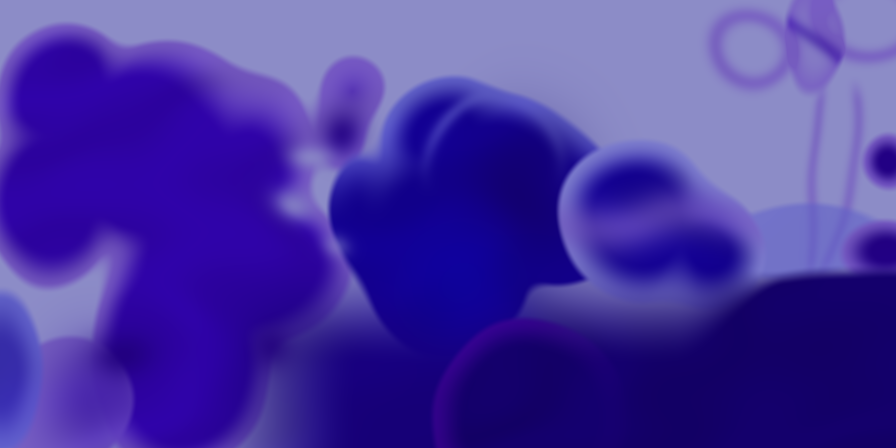
A WebGL 1 fragment shader for this background:

```glsl
precision highp float;
// Billowing violet and blue ink clouds drifting through pale lavender water.
// Smoothly joined ellipses, bent by layered sines, form each cloud; depth inside
// the outline shades it from a pale rim to a dark body, then soft glows are added.
uniform vec2 u_resolution;

const vec3 WATER = vec3(0.55, 0.55, 0.78);
const vec3 LILAC = vec3(0.45, 0.34, 0.75);
const vec3 VIOLET = vec3(0.18, 0.01, 0.64);
const vec3 PLUM = vec3(0.13, 0.0, 0.50);
const vec3 BLUE = vec3(0.07, 0.0, 0.56);
const vec3 SKY_RIM = vec3(0.38, 0.38, 0.79);
const vec3 NIGHT = vec3(0.075, 0.0, 0.41);
const float JOIN = 0.045;    // softness of joined puffs
const float EDGE = 0.009;    // softness of outlines
const float WARP = 0.007;    // bending of outlines
const float FOLDS = 0.035;   // strength of silky shading

// Approximate distance to an ellipse
float puff(vec2 p, vec2 c, vec2 r) {
  return (length((p - c) / r) - 1.0) * min(r.x, r.y);
}

// Smooth union
float join(float a, float b) {
  float h = max(JOIN - abs(a - b), 0.0) / JOIN;
  return min(a, b) - h * h * JOIN * 0.25;
}

float cover(float d) {
  return 1.0 - smoothstep(-EDGE, EDGE, d);
}

// Lay a cloud over a colour, pale at the outline and dense at the given depth
vec3 ink(vec3 under, float d, vec3 rim, vec3 body, float depth) {
  return mix(under, mix(rim, body, smoothstep(0.0, depth, -d)), cover(d));
}

// Soft elliptical glow
float glow(vec2 p, vec2 c, vec2 r) {
  vec2 q = (p - c) / r;
  return exp(-dot(q, q));
}

// Soft line around distance zero
float strand(float d, float width) {
  return exp(-d * d / (width * width));
}

vec2 bend(vec2 p) {
  vec2 w = vec2(0.0);
  float f = 9.0;
  for (int i = 0; i < 3; i++) {
    w += vec2(sin(p.y * f + w.y + f), cos(p.x * f * 0.9 + w.x)) * 9.0 / f;
    f *= 1.8;
  }
  return w;
}

// Curls and falling threads at the upper right
vec3 wisps(vec3 col, vec2 p) {
  float ring = strand(puff(p, vec2(1.67, 0.895), vec2(0.08, 0.075)), 0.019);
  float loop = strand(puff(p, vec2(1.93, 0.95), vec2(0.11, 0.085)), 0.017);
  float d = puff(p, vec2(1.81, 0.91), vec2(0.062, 0.12));
  float veil = cover(d) * (0.3 + 0.5 * strand(d, 0.025));
  float fall = smoothstep(0.36, 0.42, p.y) * (1.0 - smoothstep(0.76, 0.83, p.y));
  float left = strand(p.x - 1.81 - 0.06 * (p.y - 0.4), 0.013);
  float right = strand(p.x - 1.835 - 0.085 * sin((p.y - 0.38) * 5.0), 0.014);
  col = mix(col, LILAC, min(0.75 * max(ring, loop) + veil, 0.9));
  col = mix(col, VIOLET, 0.45 * strand(p.x - 1.94 + 1.2 * (p.y - 0.8), 0.025) * cover(d));
  return mix(col, LILAC, 0.6 * fall * max(left, right));
}

vec3 violetCloud(vec3 col, vec2 p) {
  float d = puff(p, vec2(0.13, 0.80), vec2(0.145, 0.15));
  d = join(d, puff(p, vec2(0.12, 0.56), vec2(0.15, 0.20)));
  d = join(d, puff(p, vec2(0.36, 0.66), vec2(0.26, 0.24)));
  d = join(d, puff(p, vec2(0.56, 0.65), vec2(0.15, 0.18)));
  d = join(d, puff(p, vec2(0.78, 0.805), vec2(0.07, 0.075)));
  d = join(d, puff(p, vec2(0.765, 0.71), vec2(0.055, 0.08)));
  d = join(d, puff(p, vec2(0.52, 0.42), vec2(0.26, 0.20)));
  d = join(d, puff(p, vec2(0.40, 0.20), vec2(0.20, 0.27)));
  float haze = smoothstep(0.2, 0.6, p.x) * smoothstep(0.55, 0.8, p.y);
  col = ink(col, d, LILAC, VIOLET, 0.06 + 0.10 * haze);
  col = mix(col, PLUM, 0.8 * glow(p, vec2(0.768, 0.71), vec2(0.045, 0.05)));
  // Thin veils in the lower left corner
  col = mix(col, LILAC, 0.8 * cover(puff(p, vec2(0.14, 0.10), vec2(0.15, 0.15))));
  col = ink(col, puff(p, vec2(0.0, 0.18), vec2(0.09, 0.18)), SKY_RIM, vec3(0.22, 0.18, 0.68), 0.06);
  col = mix(col, VIOLET, 0.6 * glow(p, vec2(0.20, 0.10), vec2(0.11, 0.13)));
  return mix(col, PLUM, 0.9 * glow(p, vec2(0.27, 0.20), vec2(0.07, 0.05)));
}

vec3 bluePlume(vec3 col, vec2 p) {
  float d = puff(p, vec2(0.99, 0.70), vec2(0.135, 0.13));
  d = join(d, puff(p, vec2(1.12, 0.62), vec2(0.20, 0.16)));
  d = join(d, puff(p, vec2(1.24, 0.53), vec2(0.17, 0.17)));
  d = join(d, puff(p, vec2(1.0, 0.45), vec2(0.20, 0.25)));
  d = join(d, puff(p, vec2(0.81, 0.53), vec2(0.065, 0.13)));
  col = ink(col, d, mix(BLUE, SKY_RIM, smoothstep(0.5, 0.75, p.y)), BLUE, 0.075);
  float fold = strand(puff(p, vec2(1.11, 0.62), vec2(0.15, 0.16)), 0.018);
  col = mix(col, SKY_RIM, 0.55 * fold * smoothstep(0.55, 0.75, p.y) * cover(d));
  return mix(col, NIGHT, 0.7 * glow(p, vec2(1.17, 0.56), vec2(0.13, 0.15)));
}

vec3 blueDome(vec3 col, vec2 p) {
  col = mix(col, SKY_RIM, 0.6 * cover(puff(p, vec2(1.78, 0.46), vec2(0.20, 0.08))));
  float d = puff(p, vec2(1.43, 0.51), vec2(0.18, 0.18));
  d = join(d, puff(p, vec2(1.58, 0.45), vec2(0.125, 0.14)));
  col = ink(col, d, vec3(0.48, 0.48, 0.80), BLUE, 0.085);
  float band = strand(p.y - 0.51 - 0.025 * sin(p.x * 13.0), 0.055);
  col = mix(col, LILAC, 0.65 * band * cover(d));
  col = ink(col, puff(p, vec2(1.99, 0.63), vec2(0.055, 0.06)), LILAC, PLUM, 0.04);
  return ink(col, puff(p, vec2(1.98, 0.43), vec2(0.10, 0.07)), LILAC, PLUM, 0.05);
}

// Dark mass along the bottom with a faintly lit bubble
vec3 darkBase(vec3 col, vec2 p) {
  float side = smoothstep(1.5, 1.75, p.x);
  float soft = mix(0.13, 0.018, side);
  float mass = 1.0 - smoothstep(-soft, soft, p.y - mix(0.32, 0.385, side));
  vec3 body = mix(vec3(0.09, 0.0, 0.48), NIGHT, smoothstep(0.9, 1.5, p.x));
  col = mix(col, body, mass * smoothstep(0.38, 0.80, p.x));
  col = mix(col, vec3(0.05, 0.01, 0.64), 0.65 * glow(p, vec2(1.03, 0.36), vec2(0.14, 0.13)));
  float d = puff(p, vec2(1.18, 0.07), vec2(0.22, 0.21));
  float lit = 1.0 - smoothstep(1.15, 1.42, p.x);
  vec3 bubble = ink(col, d, vec3(0.20, 0.01, 0.55), NIGHT, 0.07);
  return mix(col, bubble, lit);
}

void main() {
  vec2 p = gl_FragCoord.xy / u_resolution * vec2(2.0, 1.0);
  vec2 w = bend(p);
  vec2 q = p + WARP * w;
  vec3 col = wisps(WATER, q);
  col = violetCloud(col, q);
  col = bluePlume(col, q);
  col = blueDome(col, q);
  col = darkBase(col, q);
  // Gaps of light and a dark hollow between the clouds
  float gap = glow(q, vec2(0.70, 0.655), vec2(0.045, 0.025));
  gap += glow(q, vec2(0.665, 0.545), vec2(0.045, 0.035));
  gap += 0.6 * glow(q, vec2(0.75, 0.46), vec2(0.03, 0.025));
  col = mix(col, WATER, 0.8 * min(gap, 1.0));
  col = mix(col, PLUM, 0.8 * glow(q, vec2(0.60, 0.225), vec2(0.05, 0.05)));
  // Silky folds, visible only inside the ink
  float dense = smoothstep(0.05, 0.4, distance(col, WATER));
  col *= 1.0 + FOLDS * dense * sin(12.0 * p.x - 7.0 * p.y + 2.0 * w.x + w.y);
  gl_FragColor = vec4(col, 1.0);
}
```
